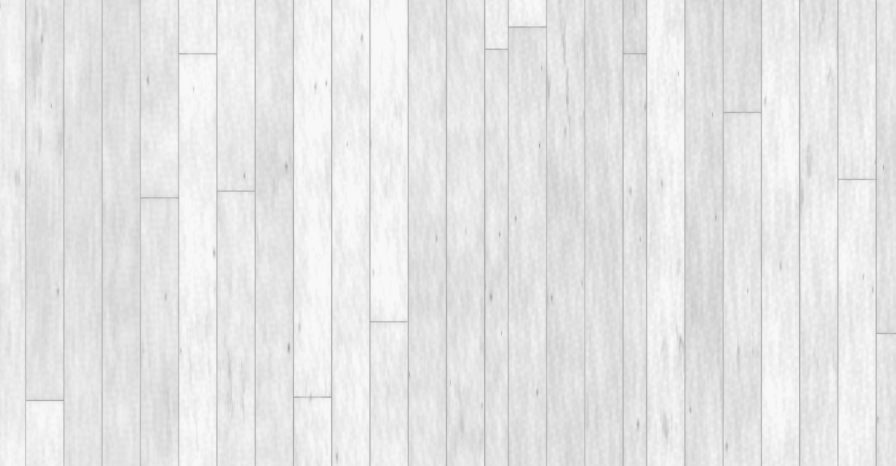
Write a WebGL 2 fragment shader that draws this texture.

```glsl
#version 300 es
precision highp float;
// Whitewashed upright wooden boards with thin seams, butt joints, grain and worn paint.

#define PITCH 0.0427        // usual board width, canvas width = 1
#define FIRST_SEAM 0.0286   // position of seam number 0
#define NARROWING 0.0164    // width missing from the two narrow boards
#define SEAM_HALF 0.0007    // half width of a seam
#define JOINT_CHANCE 0.64   // share of boards with a butt joint
#define TONE_DARK 0.882
#define TONE_LIGHT 0.962
#define SEAM_GREY 0.66
#define WEAR 0.13           // depth of the worn streaks
#define FLECKS 4            // possible dark flecks on each board

uniform vec2 u_resolution;
out vec4 fragColor;

float hash(vec2 p) {
    return fract(sin(dot(p, vec2(127.1, 311.7))) * 43758.5);
}

float noise(vec2 p) {
    vec2 cell = floor(p), f = fract(p);
    f = f * f * (3.0 - 2.0 * f);
    return mix(mix(hash(cell), hash(cell + vec2(1, 0)), f.x),
               mix(hash(cell + vec2(0, 1)), hash(cell + vec2(1, 1)), f.x), f.y);
}

float fbm(vec2 p) {
    float sum = 0.0, gain = 0.5;
    for (int i = 0; i < 4; i++) {
        sum += gain * noise(p);
        p = p * 2.03 + 17.3;
        gain *= 0.5;
    }
    return sum / 0.9375;
}

// Left edge of board i; boards 12 and 16 are narrow.
float seamX(float i) {
    return FIRST_SEAM + PITCH * i - NARROWING * (step(13.0, i) + step(17.0, i));
}

float boardIndex(float x) {
    float shift = NARROWING * (step(seamX(13.0), x) + step(seamX(17.0), x));
    return floor((x + shift - FIRST_SEAM) / PITCH);
}

float line(float dist, float halfWidth, float blur) {
    return 1.0 - smoothstep(halfWidth - blur, halfWidth + blur, dist);
}

// Paint tone: clouds, stretched grain, speckle and worn streaks.
float paint(vec2 p, float piece) {
    vec2 q = p + vec2(piece * 3.17, piece * 1.73);
    float tone = mix(TONE_DARK, TONE_LIGHT, hash(vec2(piece, 5.0)));
    float worn = hash(vec2(piece, 9.0));
    tone += 0.10 * (fbm(q * vec2(24.0, 11.0)) - 0.5);
    tone += 0.06 * (fbm(q * vec2(130.0, 9.0)) - 0.5);
    tone += 0.045 * (noise(q * vec2(270.0, 45.0)) - 0.5);
    tone += 0.035 * (noise(q * vec2(330.0, 240.0)) - 0.5);
    float patches = smoothstep(0.42, 0.7, fbm(q * vec2(28.0, 8.0)));
    float streaks = smoothstep(0.5, 0.8, fbm(q * vec2(140.0, 22.0)));
    return tone - WEAR * worn * patches * streaks;
}

// Short dark flecks scattered along a board.
float flecks(vec2 p, float board, float left, float right, float height) {
    float sum = 0.0;
    for (int i = 0; i < FLECKS; i++) {
        vec2 seed = vec2(board, float(i) + 20.0);
        vec2 center = vec2(mix(left, right, hash(seed)), height * hash(seed + 31.0));
        vec2 size = vec2(0.0013, 0.0045) * mix(0.6, 1.3, hash(seed + 57.0));
        vec2 d = (p - center) / size;
        d.x += 0.35 * d.y * (hash(seed + 73.0) - 0.5);
        sum += step(0.45, hash(seed + 91.0)) * exp(-dot(d, d));
    }
    return sum * (0.4 + 0.6 * noise(p * vec2(450.0, 260.0)));
}

void main() {
    vec2 p = gl_FragCoord.xy / u_resolution.x;
    float height = u_resolution.y / u_resolution.x;
    float blur = 0.7 / u_resolution.x;

    // Board and its upper or lower piece
    float board = boardIndex(p.x);
    float left = seamX(board), right = seamX(board + 1.0);
    float jointY = height * mix(0.04, 0.96, hash(vec2(board, 2.0)));
    float jointed = step(hash(vec2(board, 3.0)), JOINT_CHANCE);
    float piece = 2.0 * board + jointed * step(jointY, p.y);

    float tone = min(paint(p, piece), 0.972);
    tone -= 0.24 * flecks(p, board, left, right, height);

    // Butt joint with a smudged edge
    float jointDist = abs(p.y - jointY);
    float jointWear = 0.45 + 0.5 * noise(p * vec2(160.0, 90.0));
    tone -= jointed * 0.05 * exp(-jointDist / 0.003);
    tone = mix(tone, SEAM_GREY, jointed * jointWear * line(jointDist, SEAM_HALF, blur));

    // Seams, fading in and out along their length
    float seamDist = min(p.x - left, right - p.x);
    float nearest = p.x - left < right - p.x ? board : board + 1.0;
    float strength = mix(0.55, 1.0, hash(vec2(nearest, 7.0)));
    strength *= 0.75 + 0.25 * noise(vec2(nearest * 5.3, p.y * 40.0));
    tone -= 0.035 * strength * exp(-seamDist / 0.002);
    tone = mix(tone, SEAM_GREY, strength * line(seamDist, SEAM_HALF, blur));

    fragColor = vec4(vec3(clamp(tone, 0.0, 1.0)), 1.0);
}
```
